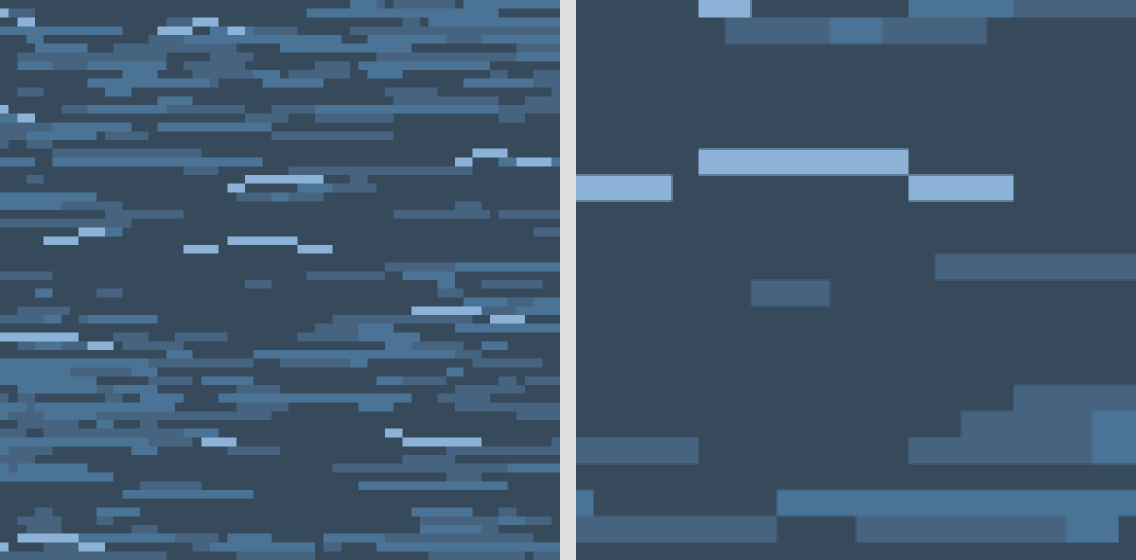
Left, the full canvas; right, a detail of the centre.
A three.js fragment shader for this texture:

```glsl
// Blocky night water: a square grid of cells holding flat horizontal dashes in
// two blues over a dark base. Each row is cut into slots with one random dash
// each, gathered by a swell noise; small pale arcs on top are the wave crests.

#define CELLS 64.0
#define SHORT_SLOT 9.0
#define LONG_SLOT 24.0
#define MID_DENSITY 0.41
#define BRIGHT_DENSITY 0.25
#define CREST_DENSITY 0.55
#define CREST_TILE vec2(24.0, 10.0)
#define SWELL_SIZE vec2(18.0, 3.5)
#define DEEP vec3(0.212, 0.290, 0.361)
#define MID vec3(0.273, 0.394, 0.500)
#define BRIGHT vec3(0.292, 0.452, 0.585)
#define FOAM vec3(0.550, 0.702, 0.845)

varying vec2 vUv;

float hash(vec2 p) {
  return fract(sin(dot(p, vec2(127.1, 311.7))) * 43758.5453);
}

float noise(vec2 p) {
  vec2 i = floor(p);
  vec2 f = fract(p);
  f = f * f * (3.0 - 2.0 * f);
  float low = mix(hash(i), hash(i + vec2(1.0, 0.0)), f.x);
  float high = mix(hash(i + vec2(0.0, 1.0)), hash(i + 1.0), f.x);
  return mix(low, high, f.y);
}

// 1 where x lies in the run of cells that begins at start
float run(float x, float start, float len) {
  return step(start, x) * (1.0 - step(start + len, x));
}

// One random dash per slot of a row, likelier where the swell is high
float dash(vec2 cell, float slotWidth, float density, float seed) {
  float shift = floor(slotWidth * hash(vec2(seed, cell.y)));
  float x = cell.x + shift;
  float slot = floor(x / slotWidth);
  vec2 key = vec2(slot + seed * 17.0, cell.y + seed);
  float len = 2.0 + floor((slotWidth - 1.0) * pow(hash(key + 31.7), 1.4));
  float start = floor((slotWidth - len + 1.0) * hash(key + 57.3));
  float center = slot * slotWidth + start + 0.5 * len - shift;
  float swell = noise(vec2(center, cell.y) / SWELL_SIZE + 40.0);
  float chance = 2.0 * density * smoothstep(0.2, 0.8, swell);
  float present = step(hash(key + 83.9), chance);
  return present * run(x - slot * slotWidth, start, len);
}

// Short and long dashes together
float dashes(vec2 cell, float density, float seed) {
  return max(dash(cell, SHORT_SLOT, 0.5 * density, seed),
             dash(cell, LONG_SLOT, density, seed + 5.0));
}

// Broken arc: a long middle run with shorter runs one row off at its ends
float crest(vec2 cell) {
  float band = floor(cell.y / CREST_TILE.y);
  float x = cell.x + floor(CREST_TILE.x * hash(vec2(band, 7.0)));
  vec2 key = vec2(floor(x / CREST_TILE.x), band);
  x = mod(x, CREST_TILE.x);
  float row = 1.0 + floor(8.0 * hash(key + 11.3));
  float y = mod(cell.y, CREST_TILE.y) - row;
  float len = 3.0 + floor(8.0 * hash(key + 23.1));
  float start = 5.0 + floor((15.0 - len) * hash(key + 37.9));
  float shape = run(x, start, len) * step(abs(y), 0.5);

  for (int i = 0; i < 2; i++) {
    float side = float(i);
    vec2 sideKey = key + 51.7 + 13.0 * side;
    float sideLen = 2.0 + floor(3.0 * hash(sideKey));
    float gap = floor(2.0 * hash(sideKey + 3.3));
    float sideStart = mix(start - gap - sideLen, start + len + gap, side);
    float sideRow = mix(-1.0, 1.0, step(0.75, hash(sideKey + 6.1)));
    float present = step(hash(sideKey + 9.7), 0.8);
    shape = max(shape, present * run(x, sideStart, sideLen)
                       * step(abs(y - sideRow), 0.5));
  }
  return shape * step(hash(key + 71.9), CREST_DENSITY);
}

vec3 water(vec2 uv) {
  vec2 cell = floor(uv * CELLS);
  vec3 color = mix(DEEP, MID, dashes(cell, MID_DENSITY, 1.0));
  color = mix(color, BRIGHT, dashes(cell, BRIGHT_DENSITY, 2.0));
  return mix(color, FOAM, crest(cell));
}

void main() {
  // Four close samples soften the cell edges
  vec3 color = vec3(0.0);
  for (int i = 0; i < 4; i++) {
    vec2 corner = vec2(mod(float(i), 2.0), floor(float(i) / 2.0)) - 0.5;
    color += 0.25 * water(vUv + corner * 0.001);
  }
  gl_FragColor = vec4(color, 1.0);
}
```
